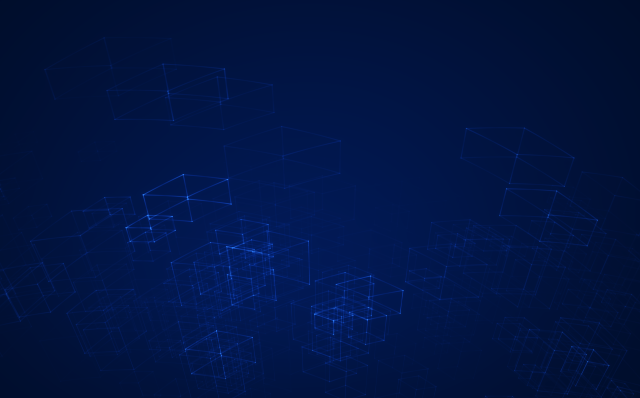
Reproduce this background procedurally as a Shadertoy shader.

```glsl
const vec3 EDGE_NAVY = vec3(0.000, 0.040, 0.125);
const vec3 CORE_BLUE = vec3(0.004, 0.088, 0.295);
const vec3 HAZE_BLUE = vec3(0.006, 0.030, 0.100);
const vec3 LINE_DIM = vec3(0.050, 0.190, 0.620);
const vec3 LINE_HOT = vec3(0.220, 0.520, 0.850);
const vec2 GLOW_CENTER = vec2(0.78, 0.50);
const vec2 GLOW_SIZE = vec2(0.88, 0.68);
const vec2 POLE = vec2(0.82, -1.25);      // vertical edges fan out from here
const float FAN_RADIUS = 1.75;
const float LINE_WIDTH = 0.0022;
const float DESIGN_ASPECT = 1.61;
const int SCATTERED = 170;
const int LANDMARKS = 11;
const int CLUSTERS = 6;

// Centers around which the small boxes gather
const vec2 CLUSTER[CLUSTERS] = vec2[](
    vec2(0.20, 0.40), vec2(0.64, 0.38), vec2(0.52, 0.11),
    vec2(0.90, 0.28), vec2(1.32, 0.34), vec2(1.48, 0.15));

// Large boxes: top center, edge length, brightness
const vec4 LANDMARK[LANDMARKS] = vec4[](
    vec4(0.416, 0.805, 0.130, 0.34), vec4(0.270, 0.870, 0.135, 0.13),
    vec4(0.550, 0.775, 0.120, 0.19), vec4(0.466, 0.533, 0.108, 0.75),
    vec4(1.310, 0.645, 0.130, 0.26), vec4(0.710, 0.645, 0.140, 0.20),
    vec4(0.930, 0.280, 0.100, 0.60), vec4(1.390, 0.490, 0.120, 0.36),
    vec4(0.840, 0.210, 0.060, 0.65), vec4(0.550, 0.140, 0.110, 0.60),
    vec4(0.375, 0.443, 0.062, 0.65));

float hash(float n) {
    return fract(sin(n * 12.9898 + 4.1) * 43758.55);
}

// Unrolls the fan so that its spokes become vertical
vec2 unfan(vec2 p) {
    vec2 q = p - POLE;
    return vec2(atan(q.x, q.y) * FAN_RADIUS, length(q) - FAN_RADIUS);
}

// Thin line, brighter toward its ends
float edgeLine(vec2 p, vec2 a, vec2 b, float width) {
    vec2 ab = b - a;
    float t = clamp(dot(p - a, ab) / dot(ab, ab), 0.0, 1.0);
    float d = length(p - a - ab * t);
    float core = 1.0 - smoothstep(0.0, width, d);
    float halo = 0.07 * exp(-d / (LINE_WIDTH * 2.0));
    return (core + halo) * mix(0.45, 1.0, abs(2.0 * t - 1.0));
}

// Wireframe box seen from above; d is relative to its top center
float wireBox(vec2 d, float size, float height, float seed, float width) {
    vec2 across = 0.5 * size * vec2(0.97, 0.25);
    vec2 along = 0.5 * size * vec2(-0.96, 0.28);
    vec2 down = vec2(0.0, -height);
    if (length(d - 0.5 * down) > size + 0.5 * height + 0.012) return 0.0;
    float light = 0.0;
    vec2 corner = across + along;
    vec2 turn = along - across;
    for (int k = 0; k < 4; k++) {
        float id = seed + float(k) * 7.3;
        light += edgeLine(d, corner, turn, width) * (0.35 + 0.65 * hash(id));
        light += edgeLine(d, corner + down, turn + down, width) * (0.15 + 0.6 * hash(id + 1.7));
        light += edgeLine(d, corner, corner + down, width) * (0.25 + 0.75 * hash(id + 3.1));
        vec2 next = -corner;
        corner = turn;
        turn = next;
    }
    return light;
}

void mainImage(out vec4 fragColor, in vec2 fragCoord) {
    vec2 p = fragCoord / iResolution.xy * vec2(DESIGN_ASPECT, 1.0);
    float width = max(LINE_WIDTH, 1.1 / iResolution.y);
    vec2 w = unfan(p);

    // Backdrop with a broad central glow and a low haze
    vec2 g = (p - GLOW_CENTER) / GLOW_SIZE;
    vec3 color = mix(EDGE_NAVY, CORE_BLUE, exp(-dot(g, g)));
    vec2 h = (p - vec2(0.65, 0.28)) / vec2(0.55, 0.28);
    color += HAZE_BLUE * 0.55 * exp(-dot(h, h));

    // Large boxes
    float light = 0.0;
    for (int i = 0; i < LANDMARKS; i++) {
        vec4 box = LANDMARK[i];
        light += box.w * wireBox(w - unfan(box.xy), box.z, box.z * 0.58, float(i) * 3.7, width);
    }

    // Scattered boxes, dense and bright near the clusters
    for (int i = 0; i < SCATTERED; i++) {
        float id = float(i) * 1.37 + 20.0;
        vec2 spread = vec2(hash(id) + hash(id + 0.31), hash(id + 0.53) + hash(id + 0.77)) - 1.0;
        vec2 center = CLUSTER[i % CLUSTERS] + spread * vec2(0.36, 0.32);
        float skyline = 0.62 + 0.10 * cos(3.6 * center.x - 0.7);
        float size = mix(0.035, 0.125, hash(id + 0.91));
        float height = size * mix(0.5, 1.3, hash(id + 1.13));
        float power = 0.10 + 0.48 * pow(hash(id + 1.41), 2.5);
        power *= mix(0.4, 1.0, exp(-7.0 * dot(spread, spread)));
        power *= 1.0 - smoothstep(skyline - 0.22, skyline + 0.06, center.y);
        light += power * wireBox(w - unfan(center), size, height, id, width);
    }

    // Lines shift from deep blue to pale blue as they brighten
    light = 1.0 - exp(-light);
    light *= mix(0.65, 1.0, exp(-0.6 * dot(g, g)));
    color += mix(LINE_DIM, LINE_HOT, smoothstep(0.15, 0.8, light)) * light;
    fragColor = vec4(color, 1.0);
}
```
